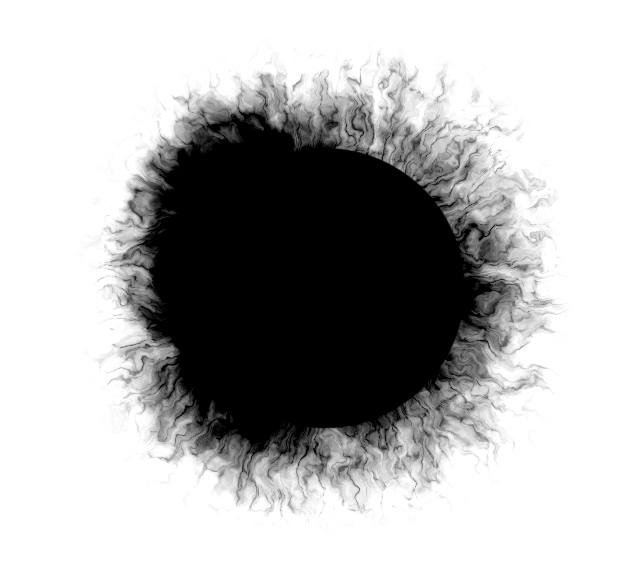
Reproduce this background procedurally as a Shadertoy shader.

```glsl
const vec2 DISC_CENTER = vec2(0.558, 0.505);
const float DISC_RADIUS = 0.2405;
const float SMOKE_REACH = 0.387;
const float CORNER_BULGE = 0.013;
const float WARP_AMOUNT = 0.032;
const float CLOUD_CONTRAST = 0.80;
const float STRAND_CONTRAST = 0.55;
const float SOLID_GAIN = 1.15;
const float SHOULDER = 1.35;
const vec3 PAPER = vec3(1.0);
const vec3 INK = vec3(0.0);

float hash(vec3 p) {
    p = fract(p * vec3(0.1031, 0.1030, 0.0973));
    p += dot(p, p.yxz + 33.33);
    return fract((p.x + p.y) * p.z);
}

float noise(vec3 p) {
    vec3 i = floor(p), f = fract(p);
    f = f * f * (3.0 - 2.0 * f);
    vec2 e = vec2(0.0, 1.0);
    vec4 low = vec4(hash(i), hash(i + e.yxx), hash(i + e.xyx), hash(i + e.yyx));
    vec4 high = vec4(hash(i + e.xxy), hash(i + e.yxy), hash(i + e.xyy), hash(i + 1.0));
    vec4 layer = mix(low, high, f.z);
    vec2 row = mix(layer.xz, layer.yw, f.x);
    return mix(row.x, row.y, f.y);
}

float fbm(vec3 p) {
    float sum = 0.0, weight = 0.5;
    for (int i = 0; i < 5; i++) {
        sum += weight * noise(p);
        p = p.yzx * 2.03 + 17.3;
        weight *= 0.5;
    }
    return sum / 0.97;
}

// Thin bright creases where the noise crosses its middle value
float strands(vec3 p) {
    float sum = 0.0, weight = 0.5;
    for (int i = 0; i < 4; i++) {
        float crease = 1.0 - abs(2.0 * noise(p) - 1.0);
        sum += weight * crease * crease;
        p = p * 1.8 + 9.7;
        weight *= 0.6;
    }
    return sum;
}

// Share of the smoke's width that is solid ink in each direction
float solidShare(float a) {
    return 0.03 + SOLID_GAIN * (-0.33 * cos(a) + 0.04 * sin(a)
         + 0.10 * cos(2.0 * a) - 0.04 * sin(2.0 * a)
         + 0.18 * cos(3.0 * a) + 0.04 * sin(3.0 * a));
}

void mainImage(out vec4 fragColor, in vec2 fragCoord) {
    vec2 p = fragCoord / iResolution.y - DISC_CENTER;
    float pixel = 1.0 / iResolution.y;
    float radius = length(p);

    // Curl the space so the radial strands wander
    vec2 bend = vec2(fbm(vec3(p * 19.0, 3.0)), fbm(vec3(p * 19.0, 41.0))) - 0.5;
    vec2 ripple = vec2(noise(vec3(p * 75.0, 8.0)), noise(vec3(p * 75.0, 23.0))) - 0.5;
    vec2 q = p + WARP_AMOUNT * (2.0 * bend + 0.35 * ripple);
    float bentRadius = max(length(q), 0.001);
    vec2 direction = q / bentRadius;
    float angle = atan(q.y, q.x);

    // Distance through the smoke: 0 is solid ink, 1 is bare paper
    float outer = SMOKE_REACH - CORNER_BULGE * cos(4.0 * angle);
    float travel = (mix(radius, bentRadius, 0.6) - DISC_RADIUS) / (outer - DISC_RADIUS);
    float solid = solidShare(angle);
    float tone = (travel - solid) / (1.0 - solid);

    // Clouds and radial strands break up the falloff
    float cloud = fbm(vec3(p * 24.0 + bend * 2.0, 5.0)) - 0.5;
    float strand = strands(vec3(direction * 22.0, bentRadius * 26.0) + 50.0) - 0.52;
    tone -= CLOUD_CONTRAST * cloud + STRAND_CONTRAST * strand;
    float light = 1.0 - pow(clamp(1.0 - tone, 0.0, 1.0), SHOULDER);

    // Faint hairs past the edge of the smoke
    float hair = smoothstep(0.62, 0.95, strand + 0.48);
    light -= 0.15 * hair * (1.0 - smoothstep(0.8, 1.5, travel));
    light = mix(clamp(light, 0.0, 1.0), 1.0, smoothstep(1.05, 1.6, travel));

    // Clean disc over the smoke
    light *= smoothstep(-pixel, pixel, radius - DISC_RADIUS);
    fragColor = vec4(mix(INK, PAPER, light), 1.0);
}
```
